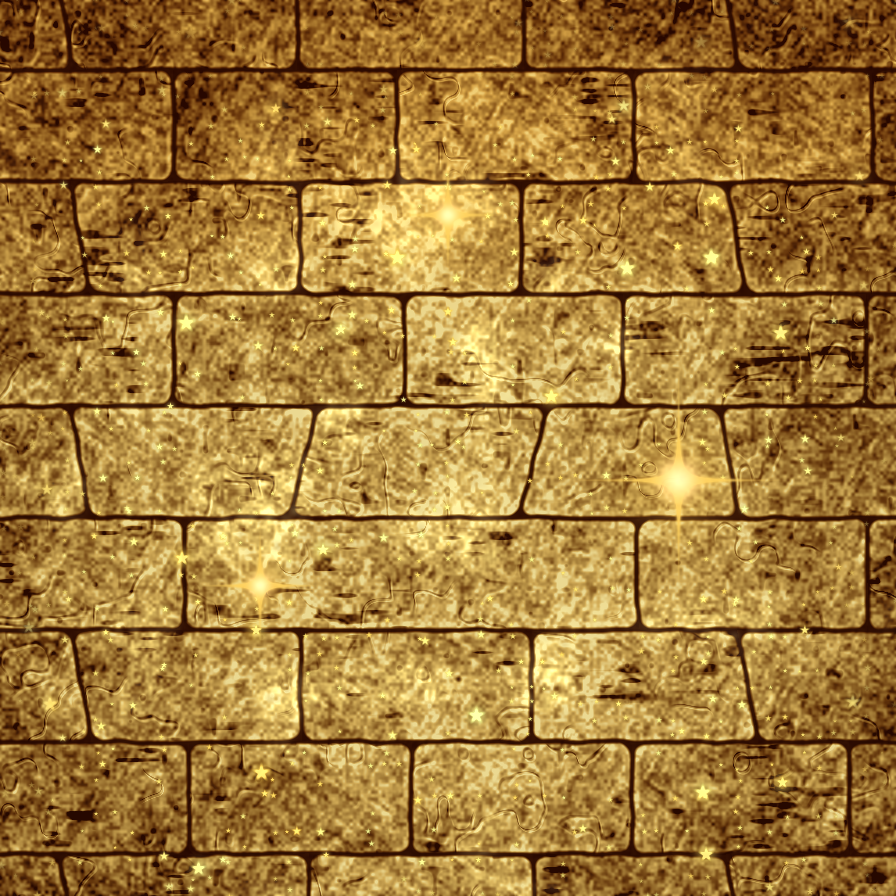
This texture is drawn by a WebGL 2 fragment shader. Its source:

```glsl
#version 300 es
precision highp float;
uniform vec2 u_resolution;
out vec4 outColor;

float hash(vec2 p) {
  vec3 q = fract(p.xyx * vec3(0.1031, 0.1030, 0.0973));
  q += dot(q, q.yzx + 33.33);
  return fract((q.x + q.y) * q.z);
}

float noise(vec2 p) {
  vec2 i = floor(p), f = fract(p);
  f = f * f * (3.0 - 2.0 * f);
  return mix(mix(hash(i), hash(i + vec2(1, 0)), f.x),
             mix(hash(i + vec2(0, 1)), hash(i + vec2(1, 1)), f.x), f.y);
}

// Upright joint i of a course; v runs down the course from 0 to 1
float jointX(float row, float i, float v) {
  float odd = mod(row, 2.0);
  float x = mix(0.211, 0.083, odd) + 0.249 * i;
  x += (hash(vec2(row + 21.0, i + 7.0)) - 0.5) * 0.035;
  float outer = step(1.0, mod(i * 2.0, 3.0)) * 0.0 + (mod(i, 3.0) == 0.0 ? 1.0 : 0.0);
  float lean = outer * 0.022 - (row == 3.0 ? 1.0 - outer : 0.0) * 0.032;
  return x + odd * lean * (v - 0.5);
}

// Distance from a point to the rounded outline of its stone
float stoneEdge(vec2 p, out vec2 id) {
  float course = (1.0 - p.y) * 8.0 - 0.625;
  float row = floor(course), v = fract(course);
  float left = -1.0, right = 2.0, index = 0.0;
  for (float i = -2.0; i < 6.0; i++) {
    if (row == 4.0 && i == 1.0) continue; // one double-length stone
    float x = jointX(row, i, v);
    if (x < p.x) { left = x; index = i; }
    else right = min(right, x);
  }
  id = vec2(row + 3.0, index + 40.0);
  vec2 inset = vec2(min(p.x - left, right - p.x), min(v, 1.0 - v) / 8.0);
  return 0.014 - length(max(0.014 - inset, 0.0));
}

// Short, thin wandering fissures
float fissure(vec2 p) {
  vec2 q = p * 20.0 + 1.5 * vec2(noise(p * 42.0), noise(p * 42.0 + 50.0));
  float line = 1.0 - smoothstep(0.01, 0.07, abs(noise(q) - 0.5));
  return line * smoothstep(0.4, 0.6, noise(p * 25.0 + 80.0));
}

// Fine brush strokes along a given angle
float strokes(vec2 p, float angle) {
  float s = sin(angle), c = cos(angle);
  return noise(mat2(c, s, -s, c) * p * vec2(60.0, 210.0)) - 0.5;
}

vec3 goldRamp(float t) {
  t = clamp(t, 0.0, 1.0) * 5.0;
  vec3 c = mix(vec3(0.15, 0.03, 0.0), vec3(0.38, 0.20, 0.04), clamp(t, 0.0, 1.0));
  c = mix(c, vec3(0.53, 0.36, 0.13), clamp(t - 1.0, 0.0, 1.0));
  c = mix(c, vec3(0.67, 0.52, 0.24), clamp(t - 2.0, 0.0, 1.0));
  c = mix(c, vec3(0.82, 0.67, 0.34), clamp(t - 3.0, 0.0, 1.0));
  return mix(c, vec3(0.92, 0.85, 0.57), clamp(t - 4.0, 0.0, 1.0));
}

// One small star per chosen grid cell, kept clear of the cell border
float glitter(vec2 p, float cells, float density, float radius) {
  vec2 id = floor(p * cells) + cells;
  vec2 q = fract(p * cells) - 0.3 - 0.4 * vec2(hash(id), hash(id + 17.0));
  float size = radius * mix(0.55, 1.0, hash(id + 31.0));
  float r = length(q);
  float points = mix(0.5, 1.0, pow(abs(cos(2.5 * atan(q.x, q.y + 1e-5))), 3.0));
  float body = 1.0 - smoothstep(size * points * 0.3, size * points, r);
  float halo = 1.0 - smoothstep(0.0, 0.29, r);
  return step(hash(id + 63.0), density) * (body + 0.6 * halo * halo);
}

// Tapered beam along x
float beam(vec2 q, float reach) {
  float taper = max(0.0, 1.0 - abs(q.x) / reach);
  float width = 0.001 + 0.004 * taper * taper;
  return taper * exp(-q.y * q.y / (width * width));
}

void main() {
  vec2 p = gl_FragCoord.xy / u_resolution;
  float px = 1.0 / u_resolution.y;
  vec2 wobble = vec2(noise(p * 45.0), noise(p * 45.0 + 90.0)) - 0.5;
  vec2 stone;
  float edge = stoneEdge(p + wobble * 0.003, stone);

  // Stone surface: broad mottling, crossing strokes and fine grain
  vec2 local = p + 3.0 * vec2(hash(stone), hash(stone + 9.0));
  float tone = 0.72 + 0.08 * (hash(stone + 5.0) - 0.5);
  tone += 0.26 * (noise(local * 9.0) - 0.5) + 0.24 * (noise(local * 27.0) - 0.5);
  float cross = smoothstep(0.4, 0.6, noise(local * 22.0 + 60.0));
  tone += 0.36 * mix(strokes(local, 0.6), strokes(local, 2.1), cross);
  tone += 0.3 * (noise(local * 100.0) - 0.5) + 0.46 * (noise(p * 250.0) - 0.5);

  // Fissures with a lit lip, small dark chips and pits
  tone += 0.22 * fissure(local + vec2(-0.002, 0.003)) - 0.32 * fissure(local);
  float chips = smoothstep(0.66, 0.85, noise(local * vec2(35.0, 170.0)));
  tone -= 0.5 * chips * smoothstep(0.66, 0.82, noise(local * 16.0 + 30.0));
  tone -= 0.3 * smoothstep(0.85, 0.96, noise(local * 75.0 + 12.0));

  // Bevel, joints and darkened border
  tone += 0.12 * smoothstep(0.002, 0.005, edge) * (1.0 - smoothstep(0.005, 0.011, edge));
  vec2 c = abs(p - vec2(0.5, 0.44));
  float shade = smoothstep(0.22, 0.75, length(c * vec2(1.0, 1.02)));
  tone -= 0.4 * shade;
  tone *= mix(0.05, 1.0, smoothstep(0.0008, 0.0032 + px, edge));
  vec3 color = goldRamp(tone);
  color = mix(color, color * vec3(1.04, 0.92, 0.68), smoothstep(0.55, 0.9, p.y) * 0.6);

  // Pale shimmer patches
  float shimmer = smoothstep(0.62, 0.92, noise(p * 13.0 + 7.0)) * noise(p * 100.0);
  color += vec3(0.26, 0.29, 0.20) * shimmer * (1.0 - shade);

  // Scattered gold glitter
  float fade = 1.0 - 0.8 * smoothstep(0.36, 0.5, max(c.x, c.y));
  float sparkle = glitter(p, 12.0, 0.14, 0.17) + 0.8 * glitter(p + 0.013, 28.0, 0.2, 0.22);
  sparkle += 0.65 * glitter(p + 0.007, 56.0, 0.18, 0.28);
  vec3 tint = mix(vec3(1.0, 0.82, 0.30), vec3(0.90, 0.94, 0.55), noise(p * 30.0));
  color = mix(color, tint, clamp(sparkle * fade, 0.0, 0.9));
  color += vec3(0.18, 0.17, 0.16) * smoothstep(0.75, 1.3, sparkle) * fade;

  // Three cross flares spaced around the middle, the second the largest
  for (float i = 0.0; i < 3.0; i++) {
    float turn = 1.571 - 1.38 * i - 0.33 * i * i;
    vec2 q = p - 0.5 - 0.26 * vec2(cos(turn), sin(turn));
    float reach = 0.065 + 0.055 * i * (2.0 - i);
    float core = exp(-dot(q, q) / (reach * reach * 0.025));
    float glow = exp(-dot(q, q) / (reach * reach * 0.16));
    float flare = 1.3 * (beam(q, reach) + beam(q.yx, reach)) + core;
    color = mix(color, vec3(1.0, 0.82, 0.36), clamp(flare + 0.4 * glow, 0.0, 0.95));
    color += vec3(0.2, 0.2, 0.35) * core;
  }
  outColor = vec4(clamp(color, 0.0, 1.0), 1.0);
}
```
